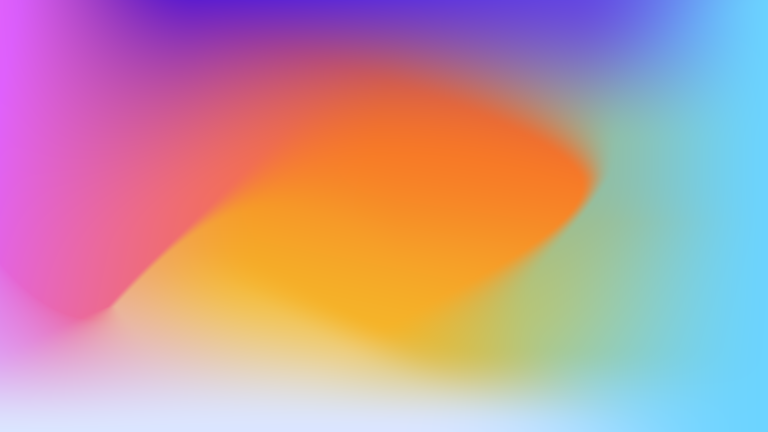
Reproduce this background procedurally as a WebGL 1 fragment shader.

```glsl
precision highp float;

uniform vec2 u_resolution;

#define MAGENTA vec3(0.88, 0.38, 0.99)
#define VIOLET vec3(0.37, 0.10, 0.80)
#define EMBER vec3(0.97, 0.45, 0.15)
#define GOLD vec3(0.96, 0.72, 0.16)
#define PEACH vec3(0.93, 0.60, 0.50)
#define STRAW vec3(0.95, 0.81, 0.42)
#define MIST vec3(0.86, 0.90, 1.00)
#define OLIVE vec3(0.76, 0.77, 0.40)
#define TEAL vec3(0.58, 0.74, 0.62)
#define PERIWINKLE vec3(0.40, 0.33, 0.90)
#define SKY vec3(0.42, 0.83, 1.00)
#define CRISPNESS 0.012

// Blend from 0 to 1 across a zero crossing, with a chosen half width.
float softStep(float distance, float halfWidth) {
  return smoothstep(-halfWidth, halfWidth, distance);
}

float falling(float low, float high, float value) {
  return 1.0 - smoothstep(low, high, value);
}

// Pale haze, lilac towards the left and white-blue at the foot.
vec3 hazeColor(vec2 p) {
  float lilac = smoothstep(0.0, 0.25, p.y) * falling(0.08, 0.45, p.x);
  return mix(MIST, MAGENTA, 0.4 * lilac);
}

// Magenta sheet turning to ember, with haze under its curled lower edge.
vec3 roseSheet(vec2 p) {
  float warmth = clamp(2.0 * p.x + 0.24 * (0.77 - p.y), 0.0, 1.0);
  vec3 color = mix(MAGENTA, EMBER, warmth * (1.5 - 0.5 * warmth));
  float curl = min(p.x - 0.125, 0.0);
  float hem = 0.26 + 8.3 * curl * curl;
  float depth = clamp((hem - p.y) / hem, 0.0, 1.0);
  return mix(color, hazeColor(p), pow(depth, 0.7));
}

// Glowing lobe: ember above, gold below, a pale fold and haze at the foot.
vec3 amberLobe(vec2 p) {
  float heat = smoothstep(0.14, 0.85, p.y + 0.35 * (p.x - 0.5));
  vec3 color = mix(GOLD, EMBER, heat);
  color = mix(PEACH, color, smoothstep(0.1, 0.34, p.x));
  float fold = falling(-0.1, 0.015, p.x + p.y - 0.727);
  color = mix(color, STRAW, 0.55 * fold * falling(0.2, 0.48, p.y));
  float hazeTop = max(0.52 - 0.52 * p.x, 0.05);
  return mix(color, hazeColor(p), falling(0.0, hazeTop, p.y));
}

// Height of the ridge where the lobe meets the rose sheet.
float ridgeHeight(float x) {
  float run = min(x - 0.13, 0.416);
  return 0.26 + 2.045 * run - 2.46 * run * run;
}

vec3 warmSide(vec2 p) {
  float spread = max(p.x - 0.2, 0.0);
  float blur = CRISPNESS + min(3.0 * spread * spread, 0.3);
  blur += 2.0 * max(0.29 - p.y, 0.0);
  float aboveRidge = softStep(p.y - ridgeHeight(p.x), blur);
  vec3 color = mix(amberLobe(p), roseSheet(p), aboveRidge);

  // Violet shade along the top, hanging lower away from the middle
  float offset = p.x - 0.52;
  float shadeFoot = 0.62 - 1.4 * offset * offset;
  float shade = clamp((p.y - shadeFoot) / (1.0 - shadeFoot), 0.0, 1.0);
  return mix(color, VIOLET, shade * shade * smoothstep(-0.02, 0.26, p.x));
}

vec3 coolSide(vec2 p, float flank) {
  vec3 color = mix(OLIVE, TEAL, smoothstep(0.2, 0.6, p.y));
  color = mix(color, PERIWINKLE, smoothstep(0.66, 1.0, p.y));
  color = mix(color, MIST, falling(0.0, 0.2, p.y));
  float skyStart = min(flank, 0.74) - 0.1 * falling(0.0, 0.3, p.y);
  return mix(color, SKY, smoothstep(skyStart, 1.02, p.x));
}

void main() {
  vec2 p = gl_FragCoord.xy / u_resolution;

  // S-shaped flank, crisp at mid height and blurred towards both ends
  float flank = 0.585 + 0.19 * smoothstep(0.18, 0.6, p.y);
  float edge = flank - 0.2 * smoothstep(0.58, 1.0, p.y);
  float rise = p.y - 0.52;
  float blur = CRISPNESS + (rise > 0.0 ? 1.9 : 1.2) * rise * rise;
  float cool = softStep(p.x - edge, blur);

  gl_FragColor = vec4(mix(warmSide(p), coolSide(p, flank), cool), 1.0);
}
```
